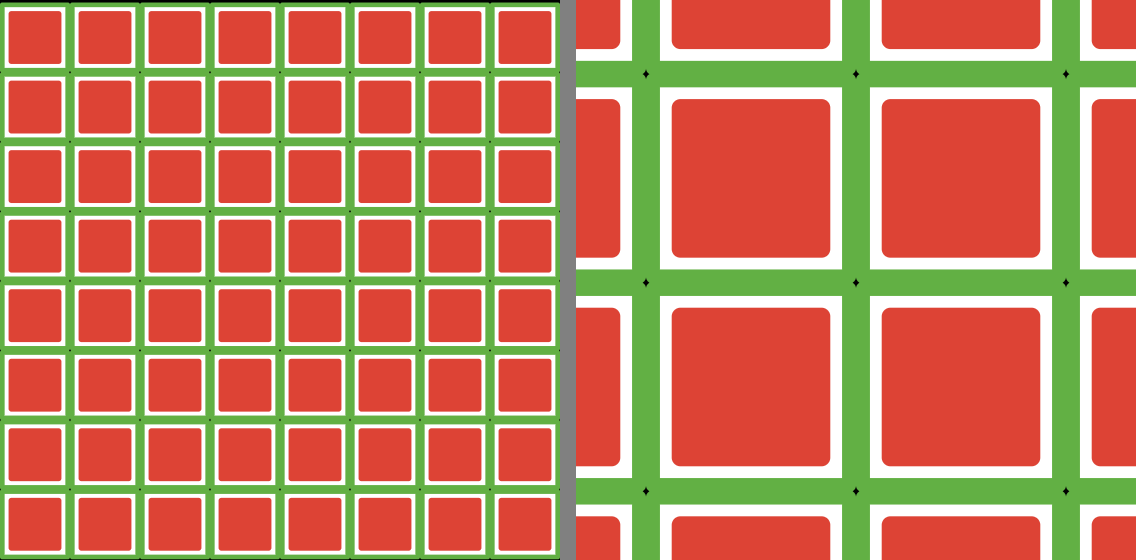
Left, the full canvas; right, a detail of the centre.
Give the GLSL for this pattern, as a WebGL 2 fragment shader.

```glsl
#version 300 es
precision highp float;

uniform vec2 u_resolution;
out vec4 fragColor;

const vec3 BACKDROP = vec3(0.0);
const vec3 GREEN = vec3(0.386, 0.692, 0.265);
const vec3 WHITE = vec3(1.0);
const vec3 RED = vec3(0.865, 0.263, 0.207);

const vec2 TILE_COUNT = vec2(8.0);
const vec2 PITCH = vec2(0.125, 0.12417);
const vec2 FIRST_CENTER = vec2(0.0625, 0.0638);

const float TILE_HALF = 0.0625;
const float TILE_RADIUS = 0.0039;
const float MAT_HALF = 0.0542;
const float PANEL_HALF = 0.0472;
const float PANEL_RADIUS = 0.0052;

// Signed distance to a square with rounded corners
float roundedSquare(vec2 p, float halfSize, float radius) {
    vec2 q = abs(p) - halfSize + radius;
    return length(max(q, 0.0)) + min(max(q.x, q.y), 0.0) - radius;
}

// Linear edge coverage, so that abutting shapes sum to one
float coverage(float dist, float pixel) {
    return clamp(0.5 - dist / pixel, 0.0, 1.0);
}

// Summed coverage of the four tiles around a point
float tileCoverage(vec2 p, float pixel) {
    vec2 corner = floor((p - FIRST_CENTER) / PITCH);
    float total = 0.0;
    for (int j = 0; j < 2; j++) {
        for (int i = 0; i < 2; i++) {
            vec2 cell = corner + vec2(i, j);
            if (cell.y < 0.0 || cell.y >= TILE_COUNT.y) continue;
            vec2 local = p - FIRST_CENTER - cell * PITCH;
            total += coverage(roundedSquare(local, TILE_HALF, TILE_RADIUS), pixel);
        }
    }
    return min(total, 1.0);
}

// Offset from the center of the nearest tile
vec2 nearestTile(vec2 p) {
    vec2 cell = floor((p - FIRST_CENTER) / PITCH + 0.5);
    cell = clamp(cell, vec2(0.0), TILE_COUNT - 1.0);
    return p - FIRST_CENTER - cell * PITCH;
}

void main() {
    vec2 uv = gl_FragCoord.xy / u_resolution;
    float pixel = 1.0 / min(u_resolution.x, u_resolution.y);
    vec2 local = nearestTile(uv);

    // Green frame, white mat, then red panel
    vec3 color = mix(BACKDROP, GREEN, tileCoverage(uv, pixel));
    color = mix(color, WHITE, coverage(roundedSquare(local, MAT_HALF, 0.0), pixel));
    color = mix(color, RED, coverage(roundedSquare(local, PANEL_HALF, PANEL_RADIUS), pixel));

    fragColor = vec4(color, 1.0);
}
```
